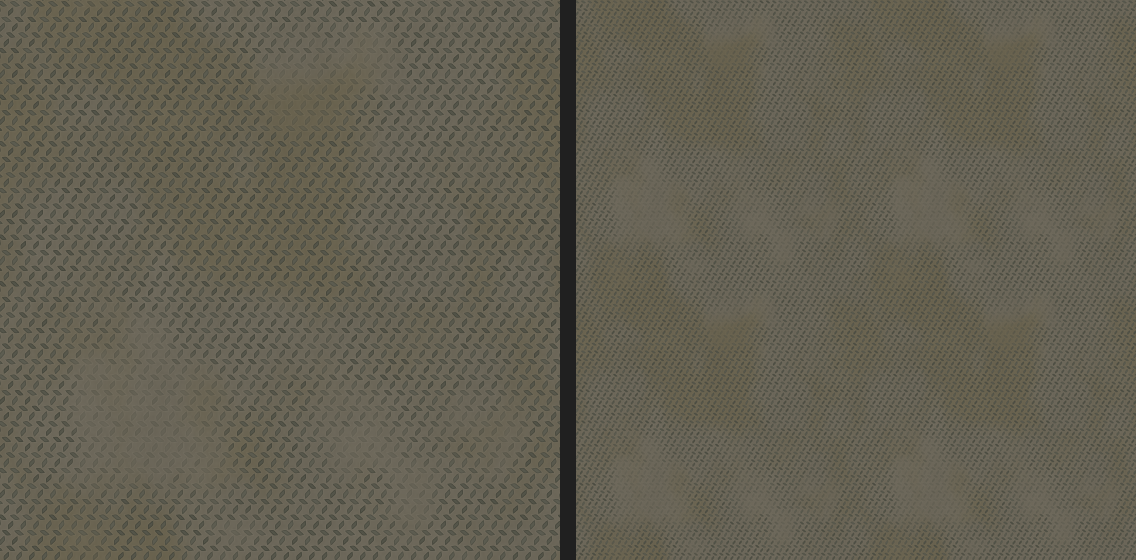
Left: one tile. Right: repeated 2 by 2.
Give the GLSL for this texture, as a WebGL 2 fragment shader.

```glsl
#version 300 es
precision highp float;
// Worn steel tread plate: 44 columns by 36 pairs of rows of raised lozenges.
// Flat and upright lozenges alternate by row, each pair sheared by a third
// of a column; periodic noise tints the metal and fades the treads.

uniform vec2 u_resolution;
out vec4 fragColor;

const vec2 GRID = vec2(44.0, 72.0);

float hash(vec2 p) {
    return fract(sin(dot(p, vec2(127.1, 311.7))) * 43758.5453);
}

// Value noise that wraps after a whole number of cells
float noise(vec2 uv, vec2 period, float seed) {
    vec2 p = uv * period;
    vec2 i = floor(p);
    vec2 f = fract(p);
    f = f * f * (3.0 - 2.0 * f);
    vec2 a = mod(i, period) + seed;
    vec2 b = mod(i + 1.0, period) + seed;
    return mix(mix(hash(a), hash(vec2(b.x, a.y)), f.x),
               mix(hash(vec2(a.x, b.y)), hash(b), f.x), f.y);
}

float fbm(vec2 uv, vec2 period, float seed) {
    float sum = 0.0;
    float weight = 0.53;
    for (int i = 0; i < 4; i++) {
        sum += weight * noise(uv, period, seed);
        period *= 2.0;
        seed += 17.0;
        weight *= 0.5;
    }
    return sum;
}

// Approximate distance to a pointed lozenge with slightly stepped sides
float lozenge(vec2 p, vec2 halfSize) {
    float t = p.x / halfSize.x;
    float y = p.y + 0.12 * halfSize.y * sin(5.0 * t);
    float slope = 2.0 * halfSize.y * t / halfSize.x;
    return (abs(y) - halfSize.y * (1.0 - t * t)) / sqrt(1.0 + slope * slope);
}

// Distance to the nearest tread in x, its random value in y
vec2 treads(vec2 uv) {
    vec2 nearest = vec2(1.0, 0.0);
    float baseRow = floor(uv.y * GRID.y);
    for (float k = -1.0; k <= 1.0; k++) {
        float row = baseRow + k;
        float flatRow = mod(row, 2.0);
        float x = uv.x * GRID.x + row / 6.0 + 0.5 * flatRow;
        float column = floor(x);
        float id = hash(mod(vec2(column, row), GRID) + 3.0);
        vec2 p = vec2(x - column - 0.5, uv.y * GRID.y - row - 0.5) / GRID;
        float angle = mix(1.05, -0.48, flatRow) + 0.16 * (id - 0.5);
        float c = cos(angle);
        float s = sin(angle);
        p = vec2(c * p.x + s * p.y, c * p.y - s * p.x);
        float d = lozenge(p, vec2(0.0091, 0.0037) * (0.95 + 0.1 * id));
        if (d < nearest.x) nearest = vec2(d, id);
    }
    return nearest;
}

void main() {
    vec2 uv = gl_FragCoord.xy / u_resolution;
    float soft = max(0.0006, 0.6 / min(u_resolution.x, u_resolution.y));

    // Plate: olive and grey patches, faint streaks and grain
    float patches = smoothstep(0.3, 0.7, fbm(uv, vec2(7.0, 5.0), 5.0));
    vec3 olive = vec3(0.413, 0.387, 0.310);
    vec3 grey = vec3(0.422, 0.402, 0.350);
    vec3 plate = mix(olive, grey, patches);
    plate += 0.02 * (fbm(uv, vec2(14.0, 9.0), 31.0) - 0.5);
    plate += 0.012 * (noise(uv, vec2(256.0, 180.0), 61.0) - 0.5);

    // Treads: dark rim around a paler worn face
    vec2 tread = treads(uv);
    float inside = 1.0 - smoothstep(-soft, soft, tread.x);
    float face = 1.0 - smoothstep(-soft, soft, tread.x + 0.0014);
    vec3 rimColor = vec3(0.278, 0.283, 0.242);
    vec3 faceColor = vec3(0.340, 0.342, 0.298);
    vec3 metal = mix(rimColor, faceColor, face);
    metal += 0.035 * (tread.y - 0.5);

    // Wear: rubbed areas where the treads nearly vanish
    float wear = smoothstep(0.54, 0.78, fbm(uv, vec2(6.0, 5.0), 83.0));
    float strength = 1.0 - 0.65 * wear - 0.12 * tread.y;

    // Faint light edge just outside each tread
    float halo = smoothstep(0.0, 0.001, tread.x)
               * (1.0 - smoothstep(0.001, 0.0026, tread.x));
    plate += 0.014 * halo;

    fragColor = vec4(mix(plate, metal, inside * strength), 1.0);
}
```
